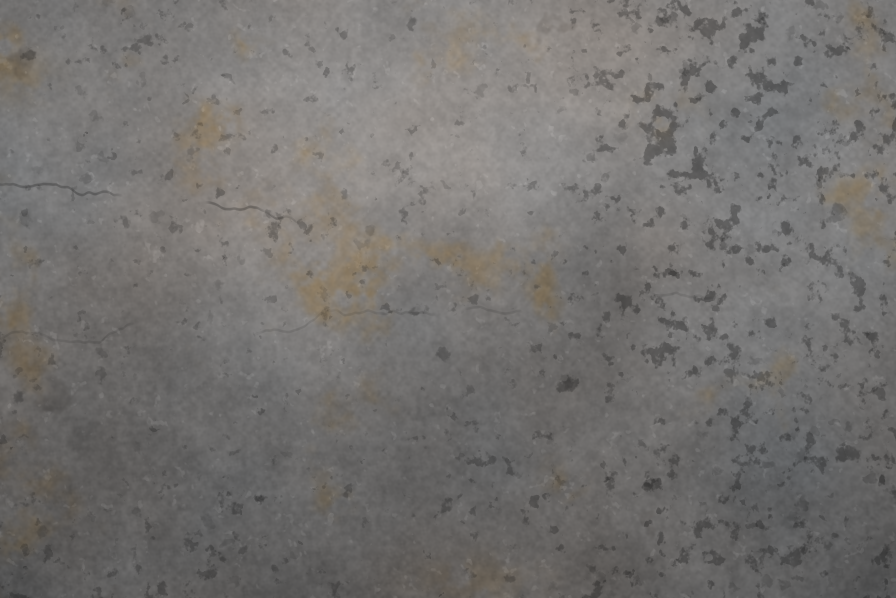
Reproduce this texture procedurally as a WebGL 2 fragment shader.

```glsl
#version 300 es
precision highp float;

uniform vec2 u_resolution;
out vec4 fragColor;

float hash(vec2 p) {
    return fract(sin(dot(p, vec2(127.1, 311.7))) * 43758.5453);
}

float valueNoise(vec2 p) {
    vec2 cell = floor(p);
    vec2 f = fract(p);
    f = f * f * (3.0 - 2.0 * f);
    float low = mix(hash(cell), hash(cell + vec2(1.0, 0.0)), f.x);
    float high = mix(hash(cell + vec2(0.0, 1.0)), hash(cell + vec2(1.0)), f.x);
    return mix(low, high, f.y);
}

// Layered noise in the range 0 to 1
float fbm(vec2 p, int octaves) {
    float sum = 0.0, total = 0.0, weight = 0.5;
    mat2 turn = mat2(1.6, 1.2, -1.2, 1.6);
    for (int i = 0; i < octaves; i++) {
        sum += weight * valueNoise(p);
        total += weight;
        weight *= 0.55;
        p = turn * p + 17.3;
    }
    return sum / total;
}

float glow(vec2 p, vec2 center, vec2 radius) {
    vec2 d = (p - center) / radius;
    return exp(-dot(d, d));
}

// Ragged blots, one candidate per grid cell
float blots(vec2 p, float scale, float chance, float seed) {
    vec2 q = p * scale;
    q += 0.7 * (vec2(fbm(q * 3.0 + seed, 3), fbm(q * 3.0 + seed + 40.0, 3)) - 0.5);
    vec2 home = floor(q);
    float ink = 0.0;
    for (int y = -1; y <= 1; y++) {
        for (int x = -1; x <= 1; x++) {
            vec2 cell = home + vec2(x, y);
            vec2 center = cell + vec2(hash(cell + seed), hash(cell + seed + 5.1));
            float radius = mix(0.12, 0.38, hash(cell + seed + 9.7));
            float present = step(hash(cell + seed + 13.3), chance);
            float strength = mix(0.35, 1.0, hash(cell + seed + 21.9));
            float spot = 1.0 - smoothstep(radius * 0.45, radius, length(q - center));
            ink = max(ink, present * strength * spot);
        }
    }
    return ink;
}

// Thin wandering line that fades in and out
float crack(vec2 p, float height, float slope, float seed) {
    float path = height + slope * p.x + 0.10 * (fbm(vec2(p.x * 7.0, seed), 5) - 0.5);
    float line = 1.0 - smoothstep(0.0008, 0.0035, abs(p.y - path));
    return line * smoothstep(0.4, 0.6, valueNoise(p * 14.0 + seed));
}

float lighting(vec2 uv) {
    float rise = 0.105 * smoothstep(0.0, 0.9, uv.y);
    float bloom = 0.06 * glow(uv, vec2(0.42, 0.80), vec2(0.28, 0.36));
    float vignette = 0.045 * smoothstep(0.3, 0.75, length(uv - 0.5));
    return 0.398 + rise + bloom - vignette;
}

void main() {
    vec2 uv = gl_FragCoord.xy / u_resolution;
    vec2 p = gl_FragCoord.xy / u_resolution.y;

    // Lit slab with cloudy mottling and fine grain
    float cloud = fbm(p * 4.0 + 3.0, 5) - 0.5;
    float mottle = fbm(p * 22.0 + 8.0, 4) - 0.5;
    float grain = fbm(p * 120.0, 2) - 0.5;
    float tone = lighting(uv) + 0.13 * cloud + 0.07 * mottle + 0.07 * grain;
    vec3 color = tone * vec3(1.01, 0.995, 0.985);

    // Warm and cool drift
    float drift = fbm(p * 3.0 + 31.0, 4) - 0.5;
    color *= 1.0 + drift * vec3(0.09, 0.0, -0.08);

    // Ochre stains
    float rust = smoothstep(0.60, 0.82, fbm(p * 5.5 + 52.0, 5));
    rust += 0.6 * glow(p, vec2(0.03, 0.87), vec2(0.06, 0.04));
    rust += 0.6 * glow(p, vec2(1.11, 0.81), vec2(0.05, 0.04));
    rust += 0.5 * glow(p, vec2(0.80, 0.03), vec2(0.10, 0.04));
    rust *= smoothstep(0.25, 0.65, fbm(p * 26.0 + 5.0, 3));
    color *= mix(vec3(1.0), vec3(1.03, 0.93, 0.76), min(rust, 1.0));

    // Pitting, denser toward the upper right
    float wear = smoothstep(0.48, 0.80, uv.x) * (0.55 + 0.45 * smoothstep(0.1, 0.6, uv.y));
    wear = clamp(wear + 1.6 * (fbm(p * 5.0 + 71.0, 3) - 0.5), 0.0, 1.0);
    float threshold = mix(0.70, 0.57, wear);
    float pits = smoothstep(threshold, threshold + 0.13, fbm(p * 48.0 + 14.0, 4));
    color *= 1.0 - mix(0.18, 0.28, wear) * pits;

    // Scattered specks, smudges and a cluster near the lower right
    float specks = blots(p, 28.0, 0.16, 2.0);
    float smudges = blots(p, 8.0, 0.12, 33.0);
    float cluster = blots(p, 24.0, 0.75, 60.0) * glow(p, vec2(1.43, 0.19), vec2(0.10, 0.13));
    color *= 1.0 - 0.22 * specks;
    color *= 1.0 - smudges * vec3(0.13, 0.14, 0.15);
    color *= 1.0 - 0.42 * cluster;
    color *= 1.0 - 0.10 * glow(p, vec2(1.0, 0.48), vec2(0.07, 0.20));

    // Hairline cracks on the left and pale flecks
    float leftSide = 1.0 - smoothstep(0.5, 0.65, p.x);
    color *= 1.0 - 0.22 * leftSide * crack(p, 0.69, -0.08, 4.5);
    color *= 1.0 - 0.10 * crack(p, 0.44, 0.05, 19.5);
    color += 0.05 * smoothstep(0.70, 0.85, fbm(p * 65.0 + 90.0, 3));

    fragColor = vec4(clamp(color, 0.0, 1.0), 1.0);
}
```
